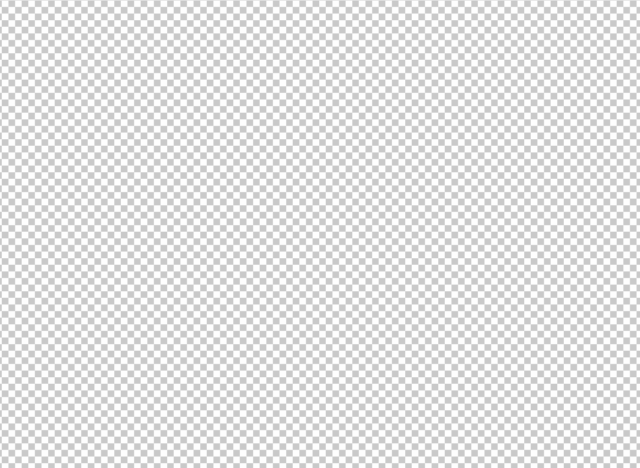
Write a Shadertoy shader that draws this pattern.

```glsl
const float CELLS_ACROSS = 96.8;             // squares along the canvas width
const vec2 GRID_OFFSET = vec2(0.28, 0.05);   // first cell corner from top left, in cells
const float EDGE_SOFTNESS = 0.2;             // blur width of an edge, in cells
const vec3 GREY = vec3(0.79);
const vec3 WHITE = vec3(0.995);

// Square wave per axis, alternating +1 and -1 each cell, with soft crossings
vec2 softSquareWave(vec2 p, float width) {
    vec2 edgeDistance = 0.5 - abs(fract(p) - 0.5);
    vec2 side = 1.0 - 2.0 * mod(floor(p), 2.0);
    return side * clamp(2.0 * edgeDistance / width, 0.0, 1.0);
}

void mainImage(out vec4 fragColor, in vec2 fragCoord) {
    // Cell coordinates measured from the top left corner
    float cellsPerPixel = CELLS_ACROSS / iResolution.x;
    vec2 fromTopLeft = vec2(fragCoord.x, iResolution.y - fragCoord.y);
    vec2 cell = fromTopLeft * cellsPerPixel - GRID_OFFSET;

    // The product of both waves gives the checkerboard
    vec2 wave = softSquareWave(cell, max(EDGE_SOFTNESS, cellsPerPixel));
    float whiteness = 0.5 + 0.5 * wave.x * wave.y;

    fragColor = vec4(mix(GREY, WHITE, whiteness), 1.0);
}
```
